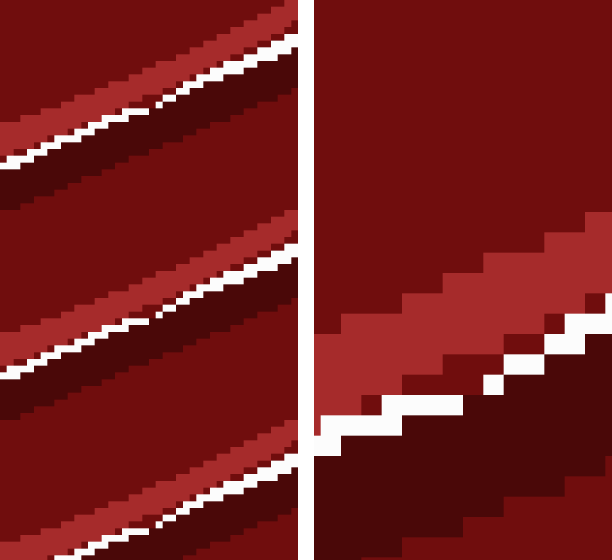
Left: the whole. Right: its middle third, enlarged.
A WebGL 1 fragment shader for this pattern:

```glsl
precision highp float;
uniform vec2 u_resolution;

#define COLUMNS 44.0
#define PERIOD_ROWS 31.0
#define BASE_RED vec3(0.44, 0.05, 0.05)
#define SHADOW_RED vec3(0.29, 0.03, 0.03)
#define LIGHT_RED vec3(0.65, 0.17, 0.17)
#define WHITE vec3(0.99)
#define LINE_SLOPE 0.44
#define LINE_WIDTH 1.5
#define KINK_COLUMN 22.0
#define KINK_WIDTH 4.0
#define SAMPLES 3

// 1.0 when a row lies in [top, bottom)
float band(float row, float top, float bottom) {
  return step(top, row) * (1.0 - step(bottom, row));
}

// Stepped diagonal stripe; cells are counted from the top left
vec3 stripeColor(vec2 cells) {
  float column = floor(cells.x);
  float row = floor(mod(cells.y, PERIOD_ROWS));

  // Slightly bowed light band
  float bow = 0.002 * column * column;
  float lightTop = ceil(18.0 - 0.348 * column - bow);
  float lightBottom = floor(23.6 - 0.37 * column - bow);

  // White line with a kink near the middle, thicker at the right
  float offset = (column - KINK_COLUMN) / KINK_WIDTH;
  float kink = exp(-offset * offset);
  float slant = 24.42 - LINE_SLOPE * column;
  float thickness = LINE_WIDTH + 0.7 * smoothstep(29.0, 38.0, column);
  float lineTop = floor(slant + 1.3 * kink);
  float lineBottom = floor(slant + 0.75 * kink + thickness);

  // Straight lower edge of the shadow
  float shadowBottom = PERIOD_ROWS - floor(0.42 * column + 0.06);

  vec3 color = BASE_RED;
  color = mix(color, LIGHT_RED, band(row, lightTop, lightBottom));
  color = mix(color, SHADOW_RED, band(row, lineBottom, shadowBottom));
  return mix(color, WHITE, band(row, lineTop, lineBottom));
}

void main() {
  // Average a small grid of samples to smooth the cell edges
  vec3 sum = vec3(0.0);
  for (int i = 0; i < SAMPLES; i++) {
    for (int j = 0; j < SAMPLES; j++) {
      vec2 jitter = (vec2(float(i), float(j)) + 0.5) / float(SAMPLES) - 0.5;
      vec2 point = gl_FragCoord.xy + jitter;
      point.y = u_resolution.y - point.y;
      sum += stripeColor(point * COLUMNS / u_resolution.x);
    }
  }
  gl_FragColor = vec4(sum / float(SAMPLES * SAMPLES), 1.0);
}
```
